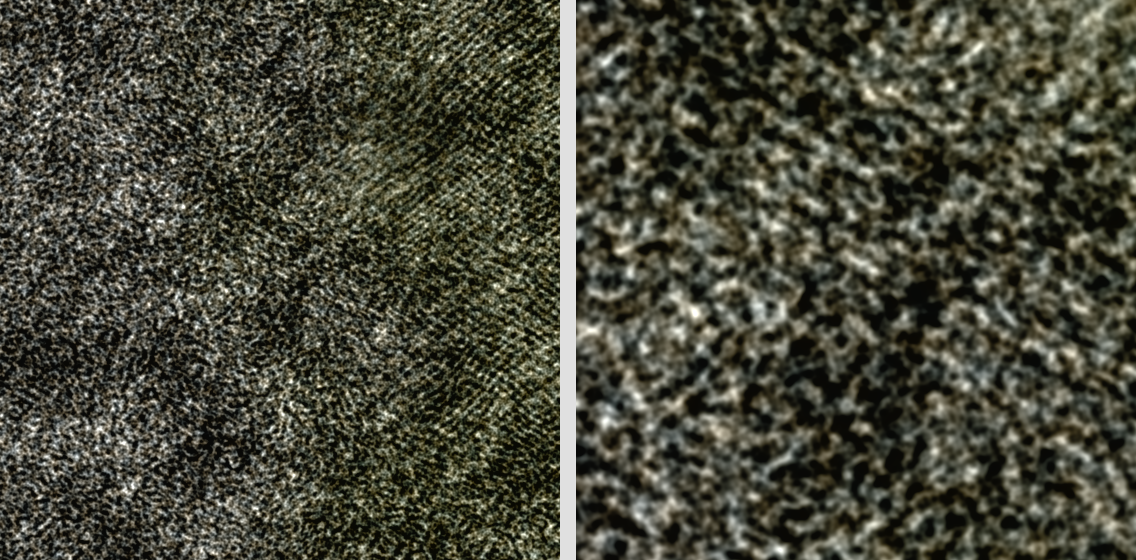
Left, the full canvas; right, a detail of the centre.
This texture is drawn by a three.js fragment shader. Its source:

```glsl
// Rough, side-lit granular ground: pale grains over dark pits, olive to the right.
// Stretched gradient noise in two directions makes the grains; warped crossing
// waves make the beaded rows on the right; slow noise varies tone and tint.

varying vec2 vUv;

const float TAU = 6.2831853;
const float NOISE_DEVIATION = 0.215;       // brings gradient noise to unit spread

const vec2  GRAIN_FREQ = vec2(88.0, 122.0); // along and across the grain
const float DETAIL_FREQ = 205.0;
const float CLUMP_FREQ = 40.0;
const float PIT_FREQ = 23.0;
const float PATCH_FREQ = 7.0;
const float ROW_FREQ = 62.0;
const float FALL_ANGLE = -0.52;            // grain sloping down to the right
const float RISE_ANGLE = 0.72;             // grain sloping up to the right

const float GRAIN_WEIGHT = 0.82;
const float DETAIL_WEIGHT = 0.36;
const float ROW_WEIGHT = 0.78;
const float CLUMP_WEIGHT = 0.28;
const float PIT_WEIGHT = 0.24;
const float PATCH_WEIGHT = 0.27;

const float MEAN_TONE = 0.252;
const float TONE_SPREAD = 0.192;
const float HIGHLIGHT_LIFT = 0.014;
const float BLACK_LEVEL = 0.03;
const vec3  GREY_TINT = vec3(0.004, 0.0, -0.036);
const vec3  OLIVE_TINT = vec3(0.004, 0.012, -0.092);

float hash(vec2 cell) {
  vec3 h = fract(vec3(cell.xyx) * vec3(0.1031, 0.1030, 0.0973));
  h += dot(h, h.yzx + 33.33);
  return fract((h.x + h.y) * h.z);
}

float cornerRamp(vec2 cell, vec2 offset) {
  float angle = TAU * hash(cell);
  return dot(vec2(cos(angle), sin(angle)), offset);
}

// Gradient noise with a spread of about one
float noise(vec2 p) {
  vec2 cell = floor(p);
  vec2 f = p - cell;
  vec2 u = f * f * f * (f * (f * 6.0 - 15.0) + 10.0);
  vec2 e = vec2(1.0, 0.0);
  float low = mix(cornerRamp(cell, f), cornerRamp(cell + e, f - e), u.x);
  float high = mix(cornerRamp(cell + e.yx, f - e.yx),
                   cornerRamp(cell + e.xx, f - e.xx), u.x);
  return mix(low, high, u.y) / NOISE_DEVIATION;
}

// Coordinates along and across a direction
vec2 alongAngle(vec2 p, float angle) {
  float c = cos(angle);
  float s = sin(angle);
  return vec2(c * p.x + s * p.y, c * p.y - s * p.x);
}

// Grains of two directions, blended at constant contrast
float grains(vec2 p, float rise) {
  float falling = noise(alongAngle(p, FALL_ANGLE) * GRAIN_FREQ + 210.0);
  float rising = noise(alongAngle(p, RISE_ANGLE) * GRAIN_FREQ + 470.0);
  return mix(falling, rising, rise) / length(vec2(1.0 - rise, rise));
}

// Beaded rows: two crossing waves, bent by slow and quick noise
float beadedRows(vec2 p, float rise) {
  vec2 bend = vec2(noise(p * 6.0 + 31.0), noise(p * 6.0 + 57.0)) * 0.007;
  bend += vec2(noise(p * 25.0 + 83.0), noise(p * 25.0 + 12.0)) * 0.0016;
  float falling = sin(TAU * ROW_FREQ * alongAngle(p + bend, FALL_ANGLE).y);
  float rising = sin(TAU * ROW_FREQ * alongAngle(p + bend, RISE_ANGLE).y);
  return falling * mix(0.95, 0.5, rise) + rising * mix(0.5, 0.95, rise);
}

void main() {
  vec2 p = vUv;

  // Regions: rows on the right, rising grain at the top right, one soft area
  float wander = noise(p * 5.0 + 140.0);
  float rowed = smoothstep(0.56, 0.80, p.x + 0.05 * wander)
              * smoothstep(0.02, 0.24, p.y + 0.04 * wander);
  float topRight = smoothstep(0.50, 0.78, p.y) * smoothstep(0.45, 0.75, p.x);
  float rise = clamp(0.32 + 0.55 * topRight + 0.28 * wander, 0.0, 1.0);
  float soft = 1.0 - smoothstep(0.04, 0.20, distance(p, vec2(0.69, 0.74)));

  // Fine relief
  float grain = grains(p, rise);
  float detail = noise(alongAngle(p, 0.35) * DETAIL_FREQ + 330.0);
  float loose = GRAIN_WEIGHT * grain;
  float ordered = ROW_WEIGHT * beadedRows(p, rise) + 0.52 * grain;
  float relief = mix(loose, ordered, rowed) + DETAIL_WEIGHT * detail;

  // Clumps, side-lit pits and broad patches
  vec2 pit = alongAngle(p, -0.25) * PIT_FREQ + 95.0;
  relief += CLUMP_WEIGHT * noise(alongAngle(p, FALL_ANGLE) * CLUMP_FREQ + 64.0);
  relief += PIT_WEIGHT * (noise(pit) - noise(pit + vec2(-0.3, 0.2)));
  relief *= 1.0 - 0.3 * soft;
  relief += PATCH_WEIGHT * noise(p * PATCH_FREQ + 19.0);
  relief -= 0.3 * smoothstep(0.45, 0.7, p.x) * (1.0 - smoothstep(0.08, 0.3, p.y));

  // Tone curve with a soft floor
  float tone = MEAN_TONE + TONE_SPREAD * relief + HIGHLIGHT_LIFT * relief * relief;
  float above = tone - BLACK_LEVEL;
  tone = BLACK_LEVEL + 0.5 * (above + sqrt(above * above + 0.0009));

  // Tint: cool grey to olive, with faint colour flecks
  float olive = smoothstep(0.2, 0.95, p.x + 0.08 * noise(p * 4.0 + 250.0));
  vec3 tint = mix(GREY_TINT, OLIVE_TINT, olive);
  tint += vec3(0.012, 0.0, -0.014) * noise(p * 55.0 + 160.0);
  tint *= smoothstep(-0.05, 0.22, tone);

  gl_FragColor = vec4(clamp(vec3(tone) + tint, 0.0, 1.0), 1.0);
}
```
